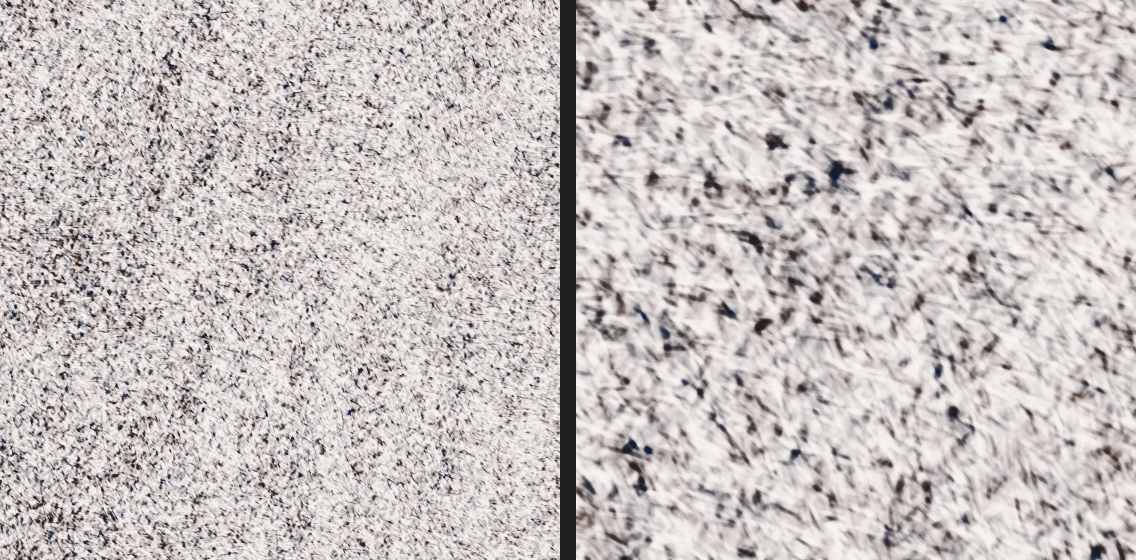
Left, the full canvas; right, a detail of the centre.
Give the GLSL for this texture, as a Shadertoy shader.

```glsl
// Matted pale wool: short slanting hairs with small dark gaps between them.
// Random elongated splats are summed into a field of about unit variance,
// shaded by slow upright streaks, then mapped through a tone ramp.

#define HAIR_LENGTH   0.0088
#define HAIR_WIDTH    0.0015
#define HAIR_ANGLE   -0.60
#define HAIR_WEIGHT   0.62
#define GAP_LENGTH    0.0056
#define GAP_WIDTH     0.0027
#define GAP_ANGLE     1.25
#define GAP_WEIGHT    0.66
#define STREAK_WEIGHT 0.17
#define CLOUD_WEIGHT  0.10
#define TINT_AMOUNT   0.55
#define TONE_SHIFT   -0.06

// Integer hash: four random values in 0..1
vec4 hash4(ivec2 cell, int index, int seed) {
    uvec4 v = uvec4(cell.x + 4096, cell.y + 4096, index, seed);
    v = v * 1664525u + 1013904223u;
    v += v.yzxy * v.wxyz;
    v ^= v >> 16u;
    v += v.yzxy * v.wxyz;
    return vec4(v >> 8u) / 16777216.0;
}

// Smooth value noise, recentred to about zero mean and unit deviation
float slowNoise(vec2 p, int seed) {
    ivec2 c = ivec2(floor(p));
    vec2 f = fract(p);
    f = f * f * (3.0 - 2.0 * f);
    float lower = mix(hash4(c, 0, seed).x, hash4(c + ivec2(1, 0), 0, seed).x, f.x);
    float upper = mix(hash4(c + ivec2(0, 1), 0, seed).x, hash4(c + ivec2(1, 1), 0, seed).x, f.x);
    return (mix(lower, upper, f.y) - 0.5) * 4.8;
}

// Sum of scattered flat-topped splats; skew 1 favours strong dark splats
float splatField(vec2 p, vec2 size, float angle, float spread, float skew, int count, int seed) {
    float cellSize = 1.6 * size.x;
    vec2 q = p / cellSize;
    ivec2 home = ivec2(floor(q));
    float sum = 0.0;
    for (int y = -1; y <= 1; y++)
    for (int x = -1; x <= 1; x++)
    for (int k = 0; k < count; k++) {
        ivec2 cell = home + ivec2(x, y);
        vec4 r = hash4(cell, k, seed);
        vec2 d = (q - vec2(cell) - r.xy) * cellSize;
        float a = angle + spread * (2.0 * r.z - 1.0);
        vec2 axis = vec2(cos(a), sin(a));
        vec2 e = vec2(dot(d, axis), dot(d, vec2(-axis.y, axis.x))) / size;
        float reach = dot(e, e);
        float weight = mix(r.w - 0.5, 1.0 / 3.0 - r.w * r.w, skew);
        sum += weight * exp(-reach * reach);
    }
    float variance = 0.086 * float(count) * 1.969 * size.x * size.y / (cellSize * cellSize);
    return sum * inversesqrt(variance);
}

// Ramp from the deepest gap to the brightest hair
vec3 toneRamp(float z) {
    vec3 tones[8] = vec3[8](
        vec3(0.12, 0.12, 0.14), vec3(0.26, 0.24, 0.25),
        vec3(0.44, 0.41, 0.41), vec3(0.59, 0.56, 0.56),
        vec3(0.73, 0.70, 0.70), vec3(0.84, 0.81, 0.81),
        vec3(0.93, 0.91, 0.90), vec3(0.96, 0.95, 0.94));
    float levels[8] = float[8](-3.2, -2.17, -1.6, -1.15, -0.63, 0.04, 0.95, 2.2);
    vec3 color = tones[0];
    for (int i = 0; i < 7; i++) {
        float t = clamp((z - levels[i]) / (levels[i + 1] - levels[i]), 0.0, 1.0);
        color = mix(color, tones[i + 1], t);
    }
    return color;
}

void mainImage(out vec4 fragColor, in vec2 fragCoord) {
    vec2 p = fragCoord / iResolution.y;
    float across = fragCoord.x / iResolution.x;

    // Slow shading: leaning upright streaks and broad clouds
    vec2 leaning = vec2(p.x - 0.18 * p.y, p.y);
    float streak = slowNoise(leaning * vec2(21.0, 6.0), 11);
    float cloud = slowNoise(p * vec2(6.0, 4.0), 12);
    float bend = 0.15 * slowNoise(p * 5.0, 13);

    // Fine hairs, and gaps that open wider towards the left
    float hairs = splatField(p, vec2(HAIR_LENGTH, HAIR_WIDTH), HAIR_ANGLE + bend, 0.6, 0.0, 8, 1);
    float gaps = splatField(p, vec2(GAP_LENGTH, GAP_WIDTH), GAP_ANGLE + bend, 0.9, 1.0, 4, 2);
    float openness = mix(1.17, 0.85, across) - 0.08 * streak;

    float z = HAIR_WEIGHT * hairs + GAP_WEIGHT * openness * gaps
            + STREAK_WEIGHT * streak + CLOUD_WEIGHT * cloud
            + 0.32 * (across - 0.5) + TONE_SHIFT;
    vec3 color = toneRamp(z);

    // Blue and brown tints, strongest in the dark gaps
    float coolness = 0.7 * slowNoise(p * 75.0, 14) - 0.1;
    vec3 tint = coolness > 0.0 ? vec3(-0.10, -0.01, 0.11) : vec3(-0.08, 0.01, 0.08);
    float depth = (1.0 - color.g) * (1.0 - color.g) * 1.5;
    color += TINT_AMOUNT * clamp(coolness, -1.2, 1.2) * depth * tint;

    fragColor = vec4(clamp(color, 0.0, 1.0), 1.0);
}
```
